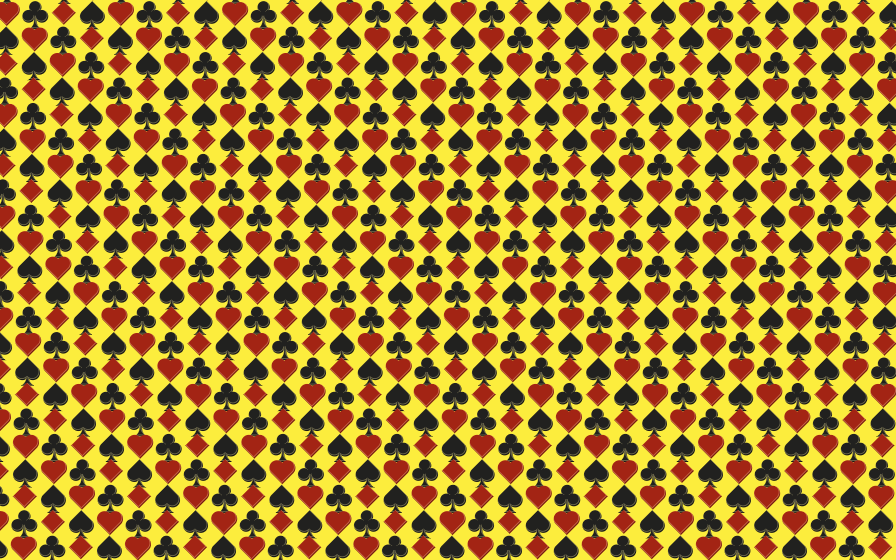
Write a Shadertoy shader that draws this pattern.

```glsl
// Staggered rows of embossed card suits in red and black on bright yellow.
#define ROWS 22.0                       // rows over the canvas height
#define PITCH 1.1215                    // column spacing, in row heights
#define ROW_SHIFT 1.1                   // rightward step from row to row
#define START_X 1.385                   // first club in the top row
#define BEVEL vec2(-0.025, 0.045)       // offset of the raised face
#define RIM 0.032                       // width of the light rim line
#define GROUND vec3(0.99, 0.93, 0.24)
#define RED vec3(0.64, 0.14, 0.08)
#define BLACK vec3(0.13, 0.13, 0.12)
#define RED_RIM vec3(0.80, 0.44, 0.30)
#define BLACK_RIM vec3(0.46, 0.44, 0.32)

float dot2(vec2 v) { return dot(v, v); }

// Heart with its tip at the origin, about 1.1 high
float heartShape(vec2 p) {
    p.x = abs(p.x);
    if (p.x + p.y > 1.0) return length(p - vec2(0.25, 0.75)) - sqrt(2.0) / 4.0;
    float d = min(dot2(p - vec2(0.0, 1.0)), dot2(p - 0.5 * max(p.x + p.y, 0.0)));
    return sqrt(d) * sign(p.x - p.y);
}

// Flared foot shared by the club and the spade
float stem(vec2 p) {
    float t = clamp((-0.25 - p.y) / 0.4, 0.0, 1.0);
    float side = abs(p.x) - 0.05 - 0.2 * t * t * t;
    return max(side * 0.8, abs(p.y + 0.4) - 0.25);
}

float heart(vec2 p) {
    const float size = 0.85;
    return heartShape((p + vec2(0.0, 0.52)) / size) * size;
}

float diamond(vec2 p) {
    return (abs(p.x) + abs(p.y) - 0.47) * sqrt(0.5);
}

float spade(vec2 p) {
    const float size = 0.81;
    float leaf = heartShape(vec2(p.x, 0.46 - p.y) / size) * size;
    return min(leaf, stem(p));
}

float club(vec2 p) {
    float top = length(p - vec2(0.0, 0.21)) - 0.245;
    float side = length(vec2(abs(p.x) - 0.26, p.y + 0.14)) - 0.25;
    float middle = length(p + vec2(0.0, 0.05)) - 0.15;
    return min(min(top, side), min(middle, stem(p)));
}

// Order along a row: club, diamond, spade, heart
float suitDistance(vec2 p, float suit) {
    if (suit < 0.5) return club(p);
    if (suit < 1.5) return diamond(p);
    if (suit < 2.5) return spade(p);
    return heart(p);
}

float coverage(float d, float px) { return clamp(0.5 - d / px, 0.0, 1.0); }

void mainImage(out vec4 fragColor, in vec2 fragCoord) {
    float px = ROWS / iResolution.y;
    vec2 q = vec2(fragCoord.x, iResolution.y - fragCoord.y) * px;
    vec3 color = GROUND;

    // Feet hang into the next row, so the row above is drawn first
    for (float i = -1.0; i <= 0.0; i++) {
        float row = floor(q.y) + i;
        float x = q.x - START_X - row * ROW_SHIFT;
        float column = floor(x / PITCH + 0.5);
        float suit = mod(column, 4.0);
        vec2 p = vec2(x - column * PITCH, row + 0.5 - q.y);

        bool isRed = mod(suit, 2.0) > 0.5;
        vec3 face = isRed ? RED : BLACK;
        vec3 rim = isRed ? RED_RIM : BLACK_RIM;

        // Dark edge, light rim, then the raised face
        float base = coverage(suitDistance(p, suit), px);
        float raised = suitDistance(p - BEVEL, suit);
        vec3 ink = mix(face * 0.75, rim, coverage(raised, px));
        ink = mix(ink, face, coverage(raised + RIM, px));
        color = mix(color, ink, base);
    }
    fragColor = vec4(color, 1.0);
}
```
